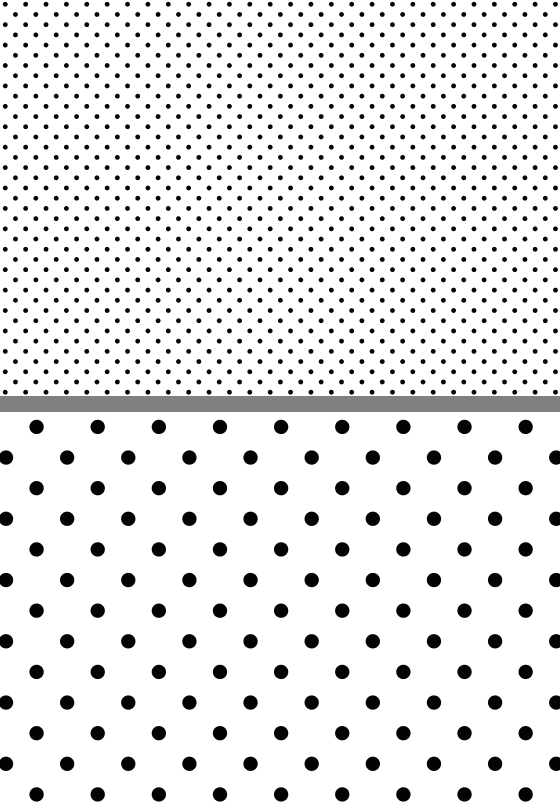
Top: the whole. Bottom: its middle third, enlarged.
Reproduce this pattern procedurally as a WebGL 2 fragment shader.

```glsl
#version 300 es
precision highp float;

uniform vec2 u_resolution;
out vec4 fragColor;

// Distance to the nearest point of a rectangular lattice
float latticeDistance(vec2 p, vec2 period) {
    return length((fract(p / period + 0.5) - 0.5) * period);
}

void main() {
    // Canvas width is one unit
    vec2 p = gl_FragCoord.xy / u_resolution.x - vec2(0.0094, 0.0068);
    float pixel = 1.0 / u_resolution.x;

    // Two lattices, the second shifted by half a period each way
    vec2 period = vec2(0.03639, 0.03646);
    float centerDistance = min(latticeDistance(p, period),
                               latticeDistance(p - 0.5 * period, period));

    // Round dots with a soft edge one pixel wide
    float dotCover = clamp(0.5 - (centerDistance - 0.00425) / pixel, 0.0, 1.0);

    vec3 paper = vec3(1.0);
    vec3 ink = vec3(0.01);
    fragColor = vec4(mix(paper, ink, dotCover), 1.0);
}
```
